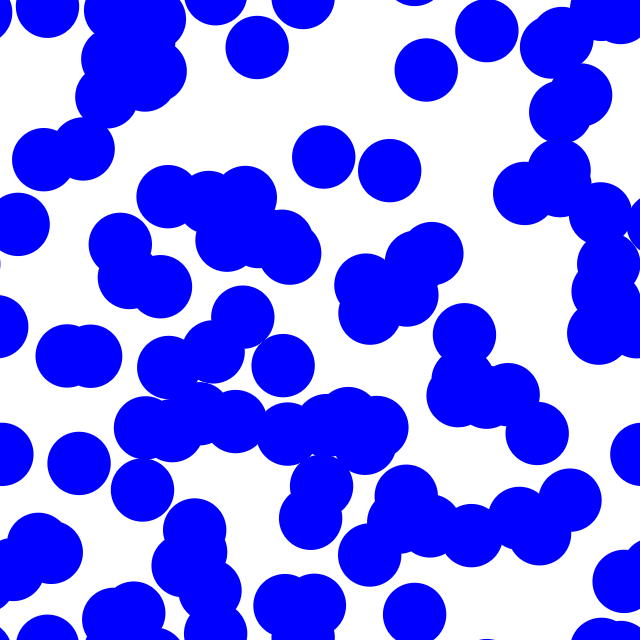
Reproduce this pattern procedurally as a Shadertoy shader.

```glsl
// Equal blue discs scattered at random over white, overlapping into clumps.

// Two random values in 0..1 from one seed, without sine
vec2 hash2(float seed) {
    vec3 q = fract(vec3(seed) * vec3(0.1031, 0.1030, 0.0973));
    q += dot(q, q.yzx + 33.33);
    return fract((q.xx + q.yz) * q.zy);
}

// Signed distance to the union of discs; the unit square wraps around
float scatteredDiscs(vec2 p, float radius) {
    float nearest = 1.0;
    for (int i = 0; i < 95; i++) {
        vec2 centre = hash2(float(i) + 17.0);
        vec2 offset = fract(p - centre + 0.5) - 0.5;
        nearest = min(nearest, length(offset));
    }
    return nearest - radius;
}

void mainImage(out vec4 fragColor, in vec2 fragCoord) {
    float pixel = 1.0 / min(iResolution.x, iResolution.y);
    float dist = scatteredDiscs(fragCoord * pixel, 0.0495);

    // Edge softened over one pixel
    float coverage = clamp(0.5 - dist / pixel, 0.0, 1.0);

    vec3 paperWhite = vec3(1.0);
    vec3 discBlue = vec3(0.0, 0.0, 1.0);
    fragColor = vec4(mix(paperWhite, discBlue, coverage), 1.0);
}
```
